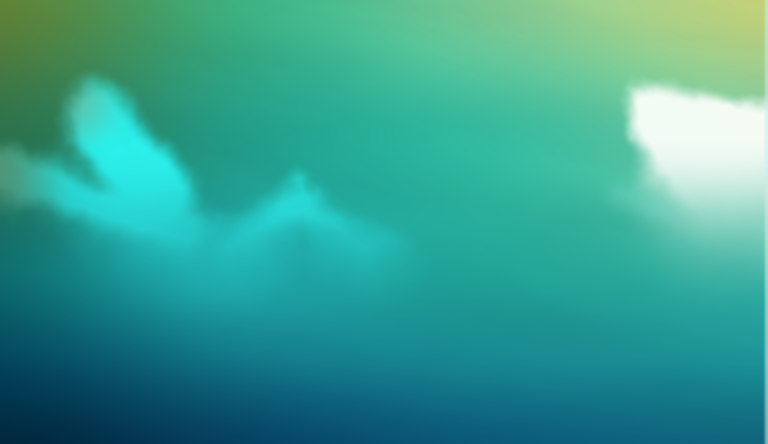
Give the GLSL for this background, as a WebGL 2 fragment shader.

```glsl
#version 300 es
precision highp float;
// Teal sky with a cyan cloud at left, a white cloud at right and a dark blue base.

uniform vec2 u_resolution;
out vec4 fragColor;

float hash(vec2 p) {
  return fract(sin(dot(p, vec2(127.1, 311.7))) * 43758.5453);
}

float noise(vec2 p) {
  vec2 i = floor(p), f = fract(p);
  f = f * f * (3.0 - 2.0 * f);
  return mix(mix(hash(i), hash(i + vec2(1, 0)), f.x),
             mix(hash(i + vec2(0, 1)), hash(i + vec2(1, 1)), f.x), f.y);
}

// Layered noise centred on zero
float fbm(vec2 p) {
  float sum = 0.0, amp = 0.5;
  for (int i = 0; i < 4; i++) {
    sum += amp * (noise(p) - 0.5);
    p = mat2(1.6, 1.2, -1.2, 1.6) * p + 7.3;
    amp *= 0.5;
  }
  return sum;
}

float capsule(vec2 p, vec2 a, vec2 b, float r) {
  vec2 pa = p - a, ba = b - a;
  return length(pa - ba * clamp(dot(pa, ba) / dot(ba, ba), 0.0, 1.0)) - r;
}

float smoothMin(float a, float b, float k) {
  float h = max(k - abs(a - b), 0.0) / k;
  return min(a, b) - h * h * k * 0.25;
}

// Smooth horizontal blend of four evenly spaced colours
vec3 band(float x, vec3 a, vec3 b, vec3 c, vec3 d) {
  vec4 t = x - vec4(0.0, 0.333, 0.667, 1.0);
  vec4 w = exp(-16.0 * t * t);
  return (a * w.x + b * w.y + c * w.z + d * w.w) / dot(w, vec4(1.0));
}

vec3 sky(vec2 uv) {
  vec3 base = band(uv.x, vec3(0.00, 0.13, 0.21), vec3(0.02, 0.25, 0.39), vec3(0.04, 0.35, 0.48), vec3(0.06, 0.40, 0.49));
  vec3 low = band(uv.x, vec3(0.00, 0.22, 0.33), vec3(0.07, 0.46, 0.54), vec3(0.09, 0.52, 0.56), vec3(0.10, 0.57, 0.59));
  vec3 mid = band(uv.x, vec3(0.03, 0.37, 0.38), vec3(0.11, 0.60, 0.59), vec3(0.12, 0.64, 0.58), vec3(0.20, 0.69, 0.64));
  vec3 high = band(uv.x, vec3(0.17, 0.41, 0.25), vec3(0.12, 0.64, 0.58), vec3(0.18, 0.75, 0.64), vec3(0.53, 0.80, 0.63));
  vec3 top = band(uv.x, vec3(0.42, 0.48, 0.15), vec3(0.17, 0.72, 0.56), vec3(0.54, 0.81, 0.60), vec3(0.80, 0.81, 0.44));
  vec3 col = mix(base, low, smoothstep(-0.04, 0.22, uv.y));
  col = mix(col, mid, smoothstep(0.12, 0.42, uv.y));
  col = mix(col, high, smoothstep(0.32, 0.72, uv.y));
  return mix(col, top, smoothstep(0.66, 1.03, uv.y));
}

void main() {
  vec2 uv = gl_FragCoord.xy / u_resolution;
  vec2 p = uv * vec2(1.73, 1.0);
  vec3 col = sky(uv);

  // Faint slanted streaks
  col *= 1.0 + 0.09 * fbm(vec2(p.x * 2.0 - p.y, p.y * 9.0 + p.x * 2.0));

  // Soft haze below the left cloud
  vec2 haze = (p - vec2(0.49, 0.40)) / vec2(0.36, 0.15);
  col = mix(col, vec3(0.13, 0.72, 0.74), 0.55 * exp(-dot(haze, haze)));

  // Left cloud: head, trailing body and a pointed hump
  vec2 q = p + 0.06 * vec2(fbm(p * 8.0 + 3.0), fbm(p * 8.0 + 19.0));
  float d = capsule(q, vec2(0.215, 0.735), vec2(0.375, 0.55), 0.075);
  d = smoothMin(d, capsule(q, vec2(0.0, 0.615), vec2(0.43, 0.46), 0.055), 0.05);
  float hump = capsule(q, vec2(0.53, 0.435), vec2(0.685, 0.53), 0.045);
  hump = min(hump, capsule(q, vec2(0.69, 0.52), vec2(0.84, 0.44), 0.035));
  hump = smoothMin(hump, capsule(q, vec2(0.70, 0.53), vec2(0.665, 0.60), 0.01), 0.04);
  d = smoothMin(d, hump, 0.06) + 0.03 * fbm(p * 14.0);
  float soft = 0.035 + 0.09 * smoothstep(0.54, 0.38, p.y);
  float density = smoothstep(soft, -soft, d);
  vec3 cyan = mix(vec3(0.15, 0.78, 0.78), vec3(0.17, 0.94, 0.92), smoothstep(0.40, 0.68, p.y));
  cyan = mix(vec3(0.40, 0.66, 0.54), cyan, smoothstep(-0.02, 0.17, p.x));
  cyan = mix(cyan, vec3(0.44, 0.80, 0.70), 0.7 * smoothstep(0.13, 0.0, length(p - vec2(0.17, 0.77))));
  density *= mix(0.65, 0.95, smoothstep(0.0, 0.3, p.x)) * (1.0 + 0.35 * fbm(p * 6.0));
  col = mix(col, cyan, clamp(density, 0.0, 1.0));

  // Right cloud: crisp upper corner that dissolves downwards
  float side = 1.425 + 0.3 * max(0.72 - p.y, 0.0) - p.x;
  float crest = p.y - 0.815 + 0.17 * max(p.x - 1.45, 0.0);
  float edge = -smoothMin(-side, -crest, 0.04) + 0.07 * fbm(p * 11.0 + 5.0);
  float blur = mix(0.14, 0.03, smoothstep(0.35, 0.72, p.y));
  float body = smoothstep(blur, -blur, edge) * smoothstep(0.27, 0.66, p.y + 0.08 * fbm(p * 5.0));
  vec3 white = mix(vec3(0.62, 0.86, 0.80), vec3(0.97, 0.99, 0.97), smoothstep(0.42, 0.70, p.y));
  col = mix(col, white, 0.97 * body);

  // Small wisp beside it
  float wisp = capsule(q, vec2(1.40, 0.57), vec2(1.47, 0.52), 0.01);
  col = mix(col, vec3(0.42, 0.82, 0.74), 0.5 * smoothstep(0.05, -0.02, wisp));

  // Pale rim along the right border
  col = mix(col, vec3(0.80, 0.93, 0.91), 0.6 * smoothstep(0.993, 0.999, uv.x));

  fragColor = vec4(clamp(col, 0.0, 1.0), 1.0);
}
```
